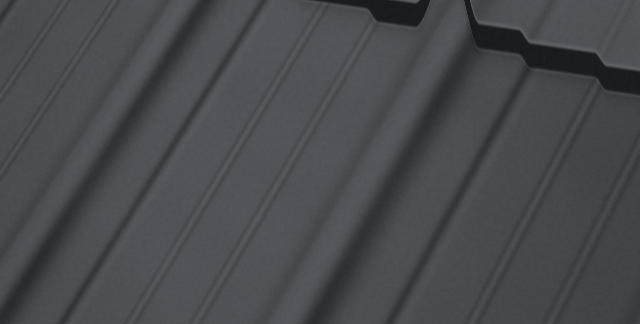
Give the GLSL for this texture, as a Shadertoy shader.

```glsl
// Charcoal ribbed sheet metal in slanted perspective, overlapped by the cut edge of a second sheet.

const vec3 STEEL = vec3(0.318, 0.323, 0.342);
const vec3 CUT_EDGE = vec3(0.105, 0.108, 0.122);
const vec3 RIM_LIGHT = vec3(0.40, 0.41, 0.43);

vec2 hashGradient(vec2 cell) {
    vec3 q = fract(cell.xyx * vec3(0.1031, 0.1030, 0.0973));
    q += dot(q, q.yzx + 33.33);
    float angle = 6.2832 * fract((q.x + q.y) * q.z);
    return vec2(cos(angle), sin(angle));
}

float gradientNoise(vec2 p) {
    vec2 i = floor(p), f = p - i;
    vec2 w = f * f * f * (f * (f * 6.0 - 15.0) + 10.0);
    float a = dot(hashGradient(i), f);
    float b = dot(hashGradient(i + vec2(1, 0)), f - vec2(1, 0));
    float c = dot(hashGradient(i + vec2(0, 1)), f - vec2(0, 1));
    float d = dot(hashGradient(i + vec2(1, 1)), f - vec2(1, 1));
    return mix(mix(a, b, w.x), mix(c, d, w.x), w.y);
}

// Coordinate across the ribs: one unit per repeat, fanning out in perspective.
float ribPhase(vec2 p) {
    float foot = (p.x - 0.64 * p.y) / (1.0 - 0.08 * p.y);
    return log(max(1.0 + 0.209 * foot, 0.05)) / 0.185;
}

// Signed distance to the nearest repeat of a fold.
float foldOffset(float phase, float center) {
    float d = phase - center;
    return d - round(d);
}

float softBand(float d, float halfWidth) {
    float t = d / halfWidth;
    return exp(-t * t);
}

// Band with separate softness on its left and right sides.
float skewBand(float d, float left, float right) {
    return softBand(d, d < 0.0 ? left : right);
}

// A low bead: thin lit crest between two dim creases.
float bead(float d) {
    return 0.06 * softBand(d, 0.008)
         - 0.11 * softBand(d + 0.015, 0.008)
         - 0.13 * softBand(d - 0.016, 0.009);
}

// Brightness offset of one corrugated sheet.
float sheetRelief(float phase) {
    float rib = foldOffset(phase, 0.0);
    float groove = foldOffset(phase, 0.21);
    float relief = -0.39 * skewBand(rib + 0.008, 0.034, 0.058);
    relief += 0.06 * softBand(rib + 0.085, 0.035);
    relief -= 0.12 * skewBand(rib + 0.152, 0.035, 0.016);
    relief -= 0.30 * softBand(groove, 0.017);
    relief += 0.05 * softBand(groove - 0.035, 0.015);
    return relief + bead(foldOffset(phase, 0.435)) + bead(foldOffset(phase, 0.64));
}

// Height of the lower rim of the overlapping sheet, stepped at each fold.
float lipHeight(float x) {
    float t = fract((x - 1.60) / 0.235);
    float steps = 0.036 * (t - smoothstep(0.0, 0.16, t) + 0.5);
    float arch = smoothstep(1.28, 1.39, x) * (1.0 - smoothstep(1.40, 1.48, x));
    return 1.0 - 0.30 * (x - 0.99) + steps + 0.22 * arch;
}

// Broad light falloff toward the sides and the lower right.
float lighting(vec2 p) {
    float side = smoothstep(0.25, 1.15, length((p - vec2(0.9, 0.55)) * vec2(1.0, 0.7)));
    float corner = smoothstep(1.0, 2.3, p.x + 0.6 * (1.0 - p.y));
    return 1.02 - 0.12 * side - 0.08 * corner;
}

void mainImage(out vec4 fragColor, in vec2 fragCoord) {
    vec2 p = fragCoord / iResolution.y;
    float pixel = 1.0 / iResolution.y;

    // Powder-coat grain and faint mottling
    float grain = 0.045 * gradientNoise(p * 130.0) + 0.03 * gradientNoise(p * 55.0);
    float mottle = 0.03 * gradientNoise(p * 5.0 + 7.0);

    // Lower sheet, each fold wavering slightly in depth
    float wear = 1.0 + 0.2 * gradientNoise(p * vec2(2.5, 1.5) + 3.0);
    float tone = lighting(p) + sheetRelief(ribPhase(p)) * wear + grain + mottle;

    // Soft shadow below the overlap
    float aboveRim = p.y - lipHeight(p.x);
    tone *= 1.0 - 0.25 * exp(-max(-aboveRim, 0.0) / 0.022);
    vec3 color = STEEL * tone;

    // Dark cut edge with a dim lower rim
    float thickness = 0.072;
    vec3 edgeColor = CUT_EDGE * (1.0 + grain * 3.0);
    color = mix(color, edgeColor, smoothstep(-0.003 - pixel, 0.003 + pixel, aboveRim));
    color += 0.05 * softBand(aboveRim + 0.006, 0.005);

    // Face of the overlapping sheet
    float aboveFace = aboveRim - thickness;
    float upperRelief = 0.45 * sheetRelief(ribPhase(p - vec2(0.0, thickness)));
    vec3 face = STEEL * (1.0 + upperRelief + grain + mottle);
    face = mix(face, RIM_LIGHT, 0.6 * softBand(aboveFace - 0.006, 0.008));
    color = mix(color, face, smoothstep(-0.003 - pixel, 0.003 + pixel, aboveFace));

    fragColor = vec4(clamp(color, 0.0, 1.0), 1.0);
}
```
